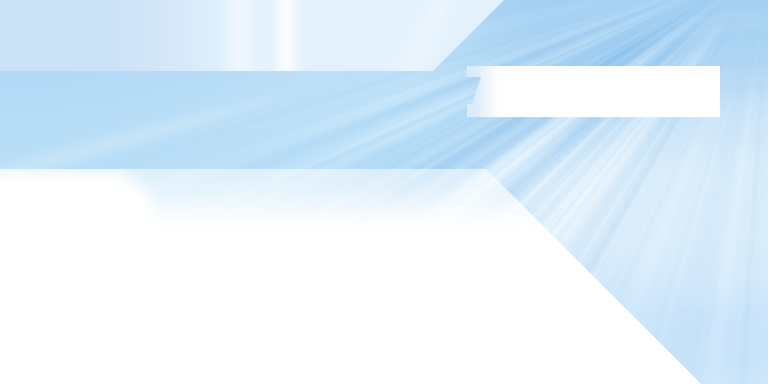
Give the GLSL for this background, as a WebGL 2 fragment shader.

```glsl
#version 300 es
precision highp float;
// Pale blue header backdrop: light rays, slanted panels and a white title box.

uniform vec2 u_resolution;
out vec4 fragColor;

// Layout, with canvas height 1 and width 2, origin at the lower left
const vec2 RAY_ORIGIN = vec2(2.005, 1.104);
const float PANEL_BOTTOM = 0.815;
const float PANEL_SLANT = 0.3125;   // panel edge: x - y
const float BODY_TOP = 0.56;
const float BODY_SLANT = 1.826;     // body edge: x + y
const float GLOW_DEPTH = 0.18;
const vec2 BOX_MIN = vec2(1.216, 0.695);
const vec2 BOX_MAX = vec2(1.875, 0.828);
const vec2 NOTCH_Y = vec2(0.729, 0.7995);

// Colours
const vec3 WHITE = vec3(1.0);
const vec3 BAND_BLUE = vec3(0.72, 0.868, 0.968);
const vec3 DEEP_BLUE = vec3(0.645, 0.815, 0.95);
const vec3 PALE_BLUE = vec3(0.85, 0.925, 0.982);
const vec3 FLOOR_BLUE = vec3(0.785, 0.892, 0.98);
const vec3 PANEL_BLUE = vec3(0.80, 0.885, 0.965);
const vec3 PANEL_PALE = vec3(0.885, 0.945, 0.99);

const float RAY_STRENGTH = 0.15;

// Antialiased coverage of the side where d is negative
float cover(float d) {
    return clamp(0.5 - d * u_resolution.y, 0.0, 1.0);
}

float boxDistance(vec2 p, vec2 lo, vec2 hi) {
    vec2 d = abs(p - 0.5 * (lo + hi)) - 0.5 * (hi - lo);
    return max(d.x, d.y);
}

float bump(float x, float center, float width) {
    float t = (x - center) / width;
    return exp(-t * t);
}

// Uneven stripes from layered, phase-shifted sines
float stripes(float t) {
    float sum = 0.0;
    float weight = 0.5;
    float freq = 23.0;
    for (int i = 0; i < 5; i++) {
        sum += weight * sin(t * freq + 2.0 * sin(t * freq * 0.37 + float(i)));
        freq *= 1.83;
        weight *= 0.72;
    }
    return sum;
}

// Blue field crossed by rays from the upper right
vec3 rayField(vec2 p) {
    vec3 right = mix(PALE_BLUE, DEEP_BLUE, smoothstep(0.5, 0.9, p.y + 0.12 * (1.6 - p.x)));
    right = mix(right, FLOOR_BLUE, smoothstep(0.4, 0.12, p.y));
    vec3 color = mix(BAND_BLUE, right, smoothstep(1.0, 1.45, p.x));
    color = mix(color, DEEP_BLUE, 0.35 * bump(p.x, 0.0, 0.5) * smoothstep(0.65, 0.82, p.y));

    vec2 d = RAY_ORIGIN - p;
    float angle = atan(d.y, d.x);
    float reach = length(d);
    float fan = 0.25 + 0.75 * smoothstep(0.25, 0.42, angle) * smoothstep(1.25, 0.85, angle);
    fan *= smoothstep(0.05, 0.55, reach) * smoothstep(2.1, 1.0, reach + 0.15);
    color += RAY_STRENGTH * fan * stripes(angle) * vec3(0.6, 0.35, 0.12);

    // Broad beams: one along the band, one down the right side
    float beams = 0.2 * bump(angle, 0.272, 0.013) * smoothstep(1.0, 1.7, reach);
    beams += 0.28 * bump(angle, 0.93, 0.05) * smoothstep(0.15, 0.4, reach);
    beams += 0.08 * stripes(0.5 * (p.y - 0.12 * p.x)) * smoothstep(1.6, 1.9, p.x);
    return mix(color, WHITE, clamp(beams, 0.0, 1.0));
}

// Upper left panel with soft upright light bars
vec3 panelColor(vec2 p) {
    vec3 color = mix(PANEL_BLUE, PANEL_PALE, smoothstep(0.25, 0.68, p.x));
    float light = 0.45 * bump(p.x, 0.625, 0.035) + 0.85 * bump(p.x, 0.745, 0.03);
    light += 0.3 * bump(p.x - 0.45 * p.y, 0.7, 0.05);
    return mix(color, WHITE, min(light, 1.0));
}

// White body whose top fades in, with a rounded solid part at the left
float bodyOpacity(vec2 p) {
    float fade = mix(0.55, 1.0, smoothstep(0.0, GLOW_DEPTH, BODY_TOP - p.y));
    vec2 q = p - vec2(0.27, BODY_TOP - 0.14);
    float corner = length(max(q, 0.0)) - 0.13;
    return mix(fade, 1.0, smoothstep(0.04, -0.03, corner));
}

void main() {
    vec2 p = gl_FragCoord.xy / u_resolution * vec2(2.0, 1.0);
    vec3 color = rayField(p);

    float panel = max(PANEL_BOTTOM - p.y, (p.x - p.y - PANEL_SLANT) * 0.7071);
    color = mix(color, panelColor(p), cover(panel));

    float body = max(p.y - BODY_TOP, (p.x + p.y - BODY_SLANT) * 0.7071);
    color = mix(color, WHITE, cover(body) * bodyOpacity(p));

    // Title box with a slanted notch and a tinted left end
    float notchEdge = 1.229 + 0.335 * (p.y - NOTCH_Y.x);
    float notch = max(p.x - notchEdge, max(NOTCH_Y.x - p.y, p.y - NOTCH_Y.y));
    float box = max(boxDistance(p, BOX_MIN, BOX_MAX), -notch);
    vec3 boxColor = mix(PALE_BLUE, WHITE, smoothstep(1.225, 1.31, p.x));
    color = mix(color, boxColor, cover(box));

    fragColor = vec4(clamp(color, 0.0, 1.0), 1.0);
}
```
